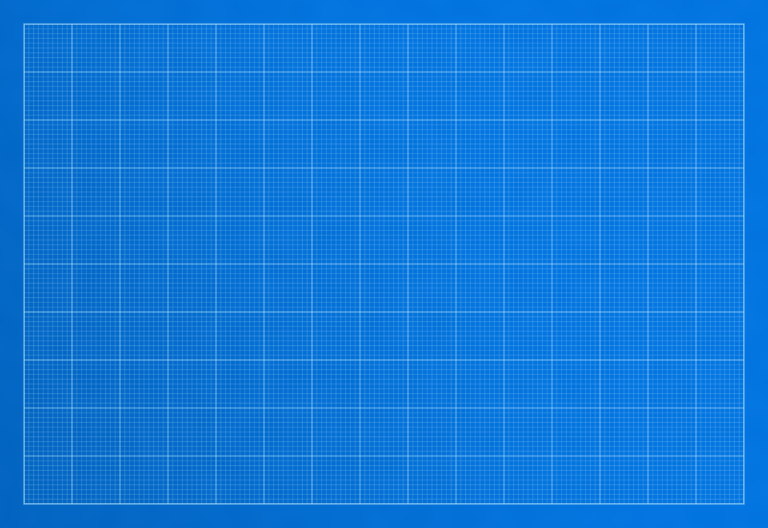
This pattern is drawn by a WebGL 2 fragment shader. Its source:

```glsl
#version 300 es
precision highp float;
// Blueprint graph paper: a framed grid of 15 x 10 squares, each split into
// 10 x 10 fine divisions, on blue paper shaded darker at the lower left.
// Lines are box-filtered distances; gradient noise adds faint mottling.

uniform vec2 u_resolution;
out vec4 fragColor;

// Layout, in units of one large square
const vec2 SQUARES = vec2(15.0, 10.0);
const float MARGIN = 0.5;
const float DIVISIONS = 10.0;
const float FINE_WIDTH = 0.022;
const float MAJOR_WIDTH = 0.026;
const float FRAME_WIDTH = 0.030;

// Ink strength
const float FINE_INK = 0.20;
const float MAJOR_INK = 0.46;
const float FRAME_INK = 0.55;
const float INK_VARIATION = 0.25;

// Colours and paper
const vec3 PAPER_DARK = vec3(0.015, 0.395, 0.755);
const vec3 PAPER_LIGHT = vec3(0.015, 0.460, 0.880);
const vec3 INK = vec3(0.68, 0.87, 0.98);
const float MOTTLE_SCALE = 1.7;
const float MOTTLE_AMOUNT = 0.012;

float hash(vec2 p) {
    vec3 q = fract(p.xyx * 0.1031);
    q += dot(q, q.yzx + 33.33);
    return fract((q.x + q.y) * q.z);
}

float cornerSlope(vec2 cell, vec2 offset) {
    float angle = 6.28318 * hash(cell);
    return dot(vec2(cos(angle), sin(angle)), offset);
}

float gradientNoise(vec2 p) {
    vec2 i = floor(p), f = fract(p);
    vec2 u = f * f * f * (f * (f * 6.0 - 15.0) + 10.0);
    vec2 e = vec2(1.0, 0.0);
    float low = mix(cornerSlope(i, f), cornerSlope(i + e.xy, f - e.xy), u.x);
    float high = mix(cornerSlope(i + e.yx, f - e.yx), cornerSlope(i + 1.0, f - 1.0), u.x);
    return mix(low, high, u.y);
}

// Share of a pixel covered by a line whose centre is at the given distance
float lineCoverage(float dist, float width, float pixel) {
    return clamp(0.5 * (width + pixel) - dist, 0.0, min(width, pixel)) / pixel;
}

// Ink of evenly spaced parallel lines, each of slightly different strength
float ruling(float x, float spacing, float width, float pixel, float seed) {
    float index = floor(x / spacing + 0.5);
    float strength = 1.0 - INK_VARIATION * hash(vec2(index, seed));
    return strength * lineCoverage(abs(x - index * spacing), width, pixel);
}

float layer(float a, float b) {
    return 1.0 - (1.0 - a) * (1.0 - b);
}

float gridInk(vec2 p, float spacing, float width, float pixel, float ink, float seed) {
    return layer(ink * ruling(p.x, spacing, width, pixel, seed),
                 ink * ruling(p.y, spacing, width, pixel, seed + 7.0));
}

void main() {
    // Fit the grid and its margin to the canvas
    vec2 extent = SQUARES + 2.0 * MARGIN;
    float pixel = max(extent.x / u_resolution.x, extent.y / u_resolution.y);
    vec2 centred = (gl_FragCoord.xy - 0.5 * u_resolution) * pixel;
    vec2 p = centred + 0.5 * SQUARES;
    vec2 uv = gl_FragCoord.xy / u_resolution;

    // Paper
    float light = smoothstep(-0.1, 0.95, uv.x + 0.35 * uv.y);
    vec3 colour = mix(PAPER_DARK, PAPER_LIGHT, light);
    colour += MOTTLE_AMOUNT * gradientNoise(p * MOTTLE_SCALE);

    // Fine and major rulings, clipped to the frame
    vec2 edge = abs(centred) - 0.5 * SQUARES;
    float frameDist = length(max(edge, 0.0)) + min(max(edge.x, edge.y), 0.0);
    float inside = clamp(0.5 - frameDist / pixel, 0.0, 1.0);
    float fine = gridInk(p, 1.0 / DIVISIONS, FINE_WIDTH, pixel, FINE_INK, 3.0);
    float major = gridInk(p, 1.0, MAJOR_WIDTH, pixel, MAJOR_INK, 19.0);
    float ink = inside * layer(fine, major);

    // Frame
    ink = layer(ink, FRAME_INK * lineCoverage(abs(frameDist), FRAME_WIDTH, pixel));

    fragColor = vec4(mix(colour, INK, ink), 1.0);
}
```
